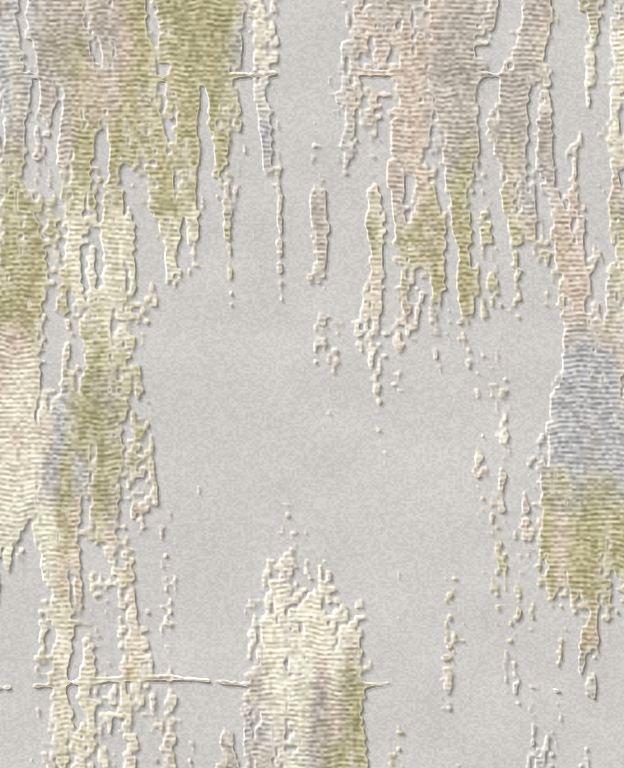
Reproduce this texture procedurally as a WebGL 1 fragment shader.

```glsl
precision highp float;
// Weathered carpet: raised, ribbed pile in faded tints, torn into vertical strips over a flat pale ground.
uniform vec2 u_resolution;

#define PILE_LEVEL 0.492
#define EDGE_SOFTNESS 0.035
#define RIB_ROWS 150.0
#define RIB_DEPTH 0.075
#define KNOT_CONTRAST 0.24
#define RELIEF 0.19
#define LIGHT_STEP vec2(-0.0024, 0.0026)
#define GROUND vec3(0.815, 0.802, 0.788)
#define TAUPE vec3(0.745, 0.708, 0.665)
#define OLIVE vec3(0.705, 0.680, 0.525)
#define CREAM vec3(0.905, 0.880, 0.795)

const vec3 PEACH = vec3(0.825, 0.750, 0.675);
const vec3 SLATE = vec3(0.725, 0.722, 0.720);

float hash(vec2 p) {
  vec3 q = fract(p.xyx * vec3(0.1031, 0.1030, 0.0973));
  q += dot(q, q.yzx + 33.33);
  return fract((q.x + q.y) * q.z);
}

float noise(vec2 p) {
  vec2 i = floor(p), f = fract(p);
  f = f * f * (3.0 - 2.0 * f);
  return mix(mix(hash(i), hash(i + vec2(1.0, 0.0)), f.x),
             mix(hash(i + vec2(0.0, 1.0)), hash(i + 1.0), f.x), f.y);
}

// Thin wandering horizontal seam at height y, broken along its length
float seam(vec2 p, float y) {
  float bend = 0.035 * (noise(vec2(p.x * 5.0, y * 90.0)) - 0.5);
  float gap = smoothstep(0.3, 0.55, noise(vec2(p.x * 7.0, y * 50.0 + 4.0)));
  return gap * (1.0 - smoothstep(0.001, 0.005, abs(p.y - y - bend)));
}

// Pile field: broad patches, long streaks, torn shreds and single knots
float pileField(vec2 p) {
  vec2 w = p + 0.02 * vec2(noise(p * 9.0), noise(p * 7.0 + 20.0));
  float patches = noise(w * vec2(8.0, 3.2) + 3.7);
  float strips = noise(w * vec2(21.0, 5.0) + 11.3);
  float streaks = noise(w * vec2(62.0, 7.0) + 27.1);
  float shreds = noise(p * vec2(110.0, 30.0) + 41.9);
  float knots = noise(p * vec2(165.0, 135.0) + 8.5);
  float wear = smoothstep(0.25, 0.75, noise(p * vec2(7.0, 4.0) + 61.0));
  float field = 0.5 + 0.40 * (patches - 0.5) + 0.25 * (strips - 0.5);
  field += mix(0.12, 0.36, wear) * (streaks - 0.5);
  field += mix(0.09, 0.20, wear) * (shreds - 0.5) + 0.13 * (knots - 0.5);
  return field + 0.16 * (seam(p, 0.105) + seam(p, 0.905));
}

float pileHeight(float field) {
  return smoothstep(-EDGE_SOFTNESS, EDGE_SOFTNESS, field - PILE_LEVEL);
}

// Share of a tint, in upright blotches with frayed borders
float tintShare(vec2 p, float seed, float level) {
  float n = 0.72 * noise(p * vec2(8.0, 4.5) + seed)
          + 0.28 * noise(p * vec2(48.0, 16.0) + seed);
  return smoothstep(level - 0.09, level + 0.13, n);
}

vec3 pileColor(vec2 p) {
  vec3 c = mix(TAUPE, SLATE, tintShare(p, 17.0, 0.53));
  c = mix(c, PEACH, 0.8 * tintShare(p, 35.0, 0.54));
  c = mix(c, OLIVE, 0.9 * tintShare(p, 53.0, 0.57));
  return mix(c, CREAM, 0.85 * tintShare(p, 79.0, 0.55));
}

void main() {
  vec2 p = gl_FragCoord.xy / u_resolution.y;
  float field = pileField(p);
  float height = pileHeight(field);

  // Relief lit from the upper left, with a soft cast shadow
  float slope = height - pileHeight(pileField(p + LIGHT_STEP));
  float shadow = pileHeight(pileField(p + 2.0 * LIGHT_STEP)) * (1.0 - height);
  float rim = exp(-pow((field - PILE_LEVEL - 0.03) / 0.035, 2.0));

  // Woven rows and knots on the pile, fine fibres on the ground
  float rowWave = p.y * RIB_ROWS + 0.9 * noise(p * vec2(45.0, 18.0));
  float ribs = sin(6.2832 * rowWave) * (0.4 + noise(p * vec2(60.0, 40.0) + 5.0));
  float knots = noise(p * vec2(210.0, 290.0) + 14.0) - 0.5;
  float fibres = noise(p * vec2(330.0, 390.0) + 31.0) - 0.5;
  float cloud = noise(p * vec2(14.0, 20.0) + 90.0) - 0.5;

  vec3 ground = GROUND + 0.075 * fibres + 0.03 * cloud;
  vec3 pile = pileColor(p) + RIB_DEPTH * ribs + KNOT_CONTRAST * knots + 0.06 * cloud;
  vec3 color = mix(ground, pile, height);
  color = mix(color, CREAM + vec3(0.0, 0.0, 0.03) + 0.1 * knots, 0.5 * rim);
  color += RELIEF * slope - 0.10 * shadow;

  gl_FragColor = vec4(clamp(color, 0.0, 1.0), 1.0);
}
```
